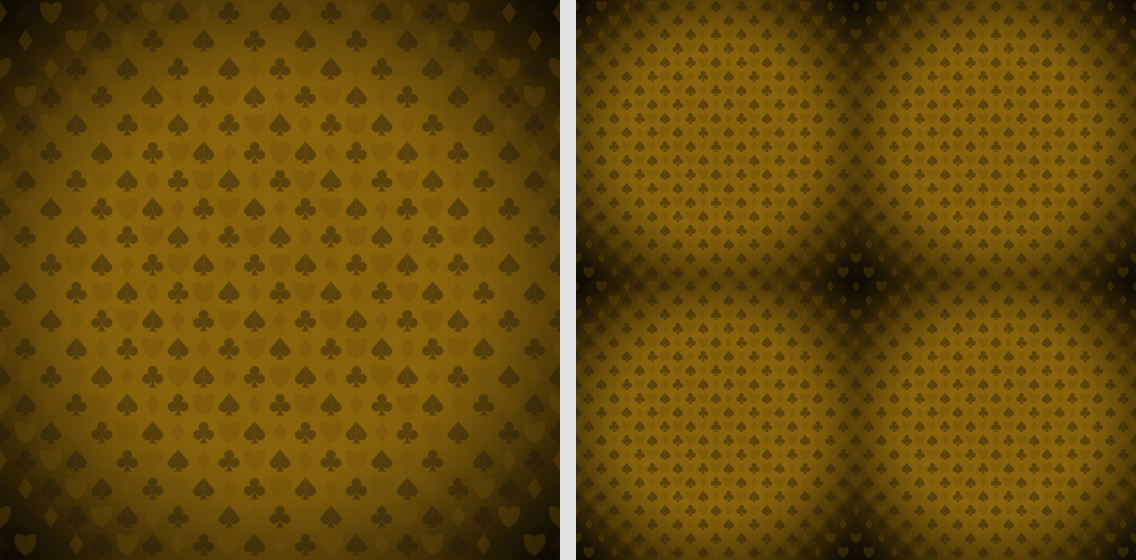
Left, the tile; right, the same tile 2 across and 2 down.
This pattern is drawn by a WebGL 1 fragment shader. Its source:

```glsl
precision highp float;

uniform vec2 u_resolution;

const vec2 GRID = vec2(22.0, 20.0);
const float ICONS_PER_CANVAS = 51.2; // icon half-heights across the canvas
const float TAU = 6.2831853;

// Stem that flares toward its foot
float stemDistance(vec2 p) {
  float t = clamp((-0.2 - p.y) / 0.8, 0.0, 1.0);
  return max(abs(p.x) - 0.07 - 0.28 * t * t, abs(p.y + 0.6) - 0.4);
}

// Capsule whose radius changes from a to b
float taperDistance(vec2 p, vec2 a, vec2 b, float radiusA, float radiusB) {
  vec2 axis = b - a;
  float t = clamp(dot(p - a, axis) / dot(axis, axis), 0.0, 1.0);
  return length(p - a - axis * t) - mix(radiusA, radiusB, t);
}

// Suit shapes are mirrored: p.x is never negative
float clubDistance(vec2 p) {
  float leaves = min(length(p - vec2(0.0, 0.52)), length(p - vec2(0.51, -0.2))) - 0.45;
  float core = length(p) - 0.24;
  return min(min(leaves, core), stemDistance(p));
}

float spadeDistance(vec2 p) {
  float body = taperDistance(p, vec2(0.47, -0.22), vec2(0.0, 0.98), 0.49, 0.03);
  return min(body, stemDistance(p));
}

float heartDistance(vec2 p) {
  float side = length(p - vec2(-0.7, 0.55)) - 1.7;
  float lobe = length(vec2(p.x - 0.6, max(p.y - 0.15, 0.0))) - 0.8;
  return max(side, lobe);
}

float diamondDistance(vec2 p) {
  return (p.x / 0.66 + abs(p.y) - 1.0) * 0.55;
}

// Suit order: club, heart, spade, diamond
float suitDistance(vec2 p, float suit) {
  p.x = abs(p.x);
  if (suit < 0.5) return clubDistance(p);
  if (suit < 1.5) return heartDistance(p);
  if (suit < 2.5) return spadeDistance(p);
  return diamondDistance(p);
}

// Radial falloff, flattened at the borders so that it wraps smoothly
float vignette(vec2 uv) {
  vec2 offset = abs(uv - 0.5);
  vec2 border = max(offset - 0.46, 0.0);
  offset -= border * border / 0.08;
  return 1.0 - smoothstep(0.29, 0.78, length(offset));
}

// Faint cloth unevenness from waves with whole frequencies
float mottle(vec2 uv) {
  vec2 a = uv * TAU;
  return sin(a.x * 7.0 + 2.0 * sin(a.y * 3.0))
       + sin(a.y * 11.0 + 2.0 * sin(a.x * 5.0))
       + 0.7 * sin(a.x * 61.0 + sin(a.y * 4.0));
}

void main() {
  vec2 uv = gl_FragCoord.xy / u_resolution;

  // Staggered suits; the column index wraps at the side borders
  vec2 grid = uv * GRID + vec2(0.5, -0.05);
  vec2 cell = mod(floor(grid), GRID);
  vec2 p = (fract(grid) - 0.5) / GRID * ICONS_PER_CANVAS;
  float suit = mod(cell.x + cell.y, 4.0);

  float pixel = ICONS_PER_CANVAS / min(u_resolution.x, u_resolution.y);
  float softness = 0.03 + 0.5 * pixel;
  float coverage = 1.0 - smoothstep(-softness, softness, suitDistance(p, suit));

  // Gold ground, with dark black suits and faint red suits
  vec3 ground = vec3(0.53, 0.385, 0.042) * vignette(uv);
  ground *= 1.0 + 0.008 * mottle(uv);
  float isRed = mod(suit, 2.0);
  vec3 ink = mix(vec3(0.12, 0.09, 0.045), vec3(0.42, 0.30, 0.03), isRed);
  float opacity = mix(0.42, 0.34, isRed);

  gl_FragColor = vec4(mix(ground, ink, coverage * opacity), 1.0);
}
```
